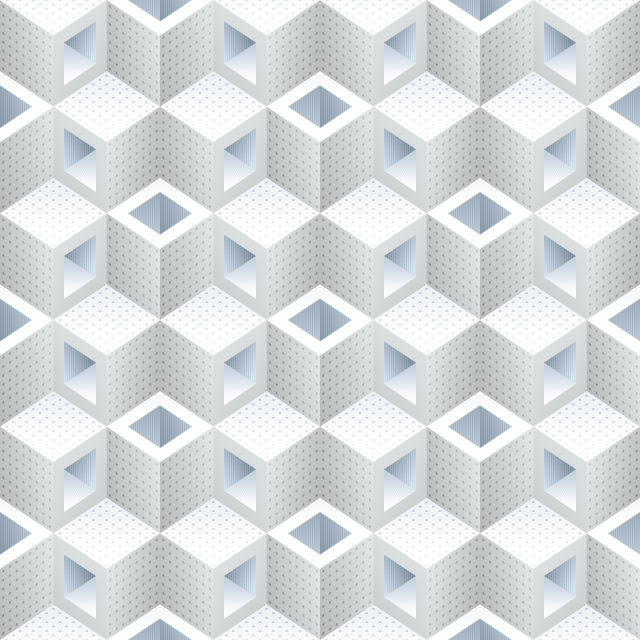
Give the GLSL for this pattern, as a WebGL 1 fragment shader.

```glsl
precision highp float;

uniform vec2 u_resolution;

#define CUBES 6.0
#define HOLE_HALF 0.3
#define DOTS 8.0
#define DOT_RADIUS 0.14
#define HATCHES 15.0
#define SAMPLES 3
#define WHITE vec3(0.995, 0.995, 1.0)
#define LIGHT_GRAY vec3(0.895, 0.91, 0.908)
#define DARK_GRAY vec3(0.725, 0.735, 0.735)
#define PALE_BLUE vec3(0.83, 0.88, 0.94)
#define STEEL vec3(0.52, 0.58, 0.64)

// Front corner of the cube covering p; rows alternate by half a cube.
vec2 cubeCorner(vec2 p) {
  vec2 evenRow = vec2(floor(p.x + 0.5), 2.0 * floor((p.y - 4.0 / 3.0) / 2.0 + 0.5) + 4.0 / 3.0);
  vec2 oddRow = vec2(floor(p.x) + 0.5, 2.0 * floor((p.y - 1.0 / 3.0) / 2.0 + 0.5) + 1.0 / 3.0);
  vec2 toHex = vec2(1.0, 0.8660254);
  vec2 e = (p - evenRow) * toHex;
  vec2 o = (p - oddRow) * toHex;
  return dot(e, e) < dot(o, o) ? evenRow : oddRow;
}

// Which face is hollow: 0 top, 1 left, 2 right.
float hollowFace(vec2 corner) {
  float shift = fract(corner.x) > 0.25 ? 1.5 : 0.0;
  return mod(floor(corner.x - shift + 0.5), 3.0);
}

float dotMask(vec2 uv) {
  float r = length(fract(uv * DOTS) - 0.5);
  return 1.0 - smoothstep(DOT_RADIUS - 0.05, DOT_RADIUS + 0.07, r);
}

bool insideHole(vec2 uv) {
  vec2 q = abs(uv - 0.5);
  return max(q.x, q.y) < HOLE_HALF;
}

float hatch(float x) {
  return 0.5 + 0.5 * cos(6.2831853 * HATCHES * x);
}

// Two inner walls meeting along the short diagonal.
vec3 sideHole(vec2 uv, float isLeft) {
  vec2 h = (uv - 0.5) / (2.0 * HOLE_HALF) + 0.5;
  float beyond = h.x + h.y - 1.0;
  if (beyond < 0.0) {
    float depth = clamp(0.35 + 0.65 * h.x - 0.55 * h.y + 0.15 * isLeft, 0.0, 1.0);
    return mix(PALE_BLUE, STEEL, depth) + 0.06 * (hatch(h.x) - 0.5);
  }
  float fan = (1.0 - h.x) / max(h.y, 0.001);
  vec3 wall = mix(PALE_BLUE * 0.93, WHITE, smoothstep(0.0, 0.95, h.y * 0.5 + beyond * 0.5));
  return wall + 0.04 * (hatch(fan) - 0.5);
}

// Two inner walls meeting below the back corner.
vec3 topHole(vec2 uv) {
  vec2 h = (uv - 0.5) / (2.0 * HOLE_HALF) + 0.5;
  float side = h.x - h.y;
  float height = 0.5 * (h.x + h.y);
  float depth = side < 0.0 ? 0.3 + 0.4 * height : 0.95 - 0.5 * side - 0.2 * height;
  return mix(PALE_BLUE, STEEL, clamp(depth, 0.0, 1.0)) + 0.08 * (hatch(side) - 0.5);
}

vec3 topFace(vec2 uv, float hollow) {
  if (hollow < 0.5) {
    if (insideHole(uv)) return topHole(uv);
    return mix(WHITE, LIGHT_GRAY, 0.35 * smoothstep(0.6, 1.0, 0.5 * (uv.x + uv.y)));
  }
  float back = 0.5 * (uv.x + uv.y);
  vec3 color = mix(WHITE, vec3(0.93, 0.945, 0.955), smoothstep(0.25, 1.0, back));
  float strength = smoothstep(0.1, 0.9, back);
  return mix(color, vec3(0.70, 0.75, 0.80), dotMask(uv) * mix(0.2, 0.85, strength));
}

// uv.x runs from the outer edge to the front edge, uv.y runs downward.
vec3 sideFace(vec2 uv, float isLeft, float hollow) {
  if (abs(hollow - (2.0 - isLeft)) < 0.5) {
    if (insideHole(uv)) return sideHole(uv, isLeft);
    return mix(LIGHT_GRAY, DARK_GRAY, 0.2 + 0.3 * uv.y * (1.2 - 0.6 * uv.x));
  }
  bool darkFront = hollow < 0.5 && isLeft < 0.5;
  float across = darkFront ? uv.x : 1.0 - uv.x;
  float shade = clamp(0.75 * across + 0.3 * uv.y, 0.0, 1.0);
  vec3 color = mix(LIGHT_GRAY, DARK_GRAY, shade);
  return mix(color, color * 0.72, dotMask(uv) * mix(0.45, 1.0, shade));
}

vec3 cubes(vec2 p) {
  vec2 corner = cubeCorner(p);
  vec2 d = p - corner;
  float hollow = hollowFace(corner);
  float drop = 1.5 * d.y + abs(d.x);
  if (drop < 0.0) return topFace(vec2(d.x - 1.5 * d.y, -d.x - 1.5 * d.y), hollow);
  return sideFace(vec2(1.0 - 2.0 * abs(d.x), drop), step(d.x, 0.0), hollow);
}

void main() {
  // Average a small grid of samples to smooth every edge.
  vec3 sum = vec3(0.0);
  for (int i = 0; i < SAMPLES; i++) {
    for (int j = 0; j < SAMPLES; j++) {
      vec2 offset = (vec2(float(i), float(j)) + 0.5) / float(SAMPLES) - 0.5;
      vec2 p = (gl_FragCoord.xy + offset) / u_resolution;
      sum += cubes(CUBES * vec2(p.x, 1.0 - p.y));
    }
  }
  gl_FragColor = vec4(sum / float(SAMPLES * SAMPLES), 1.0);
}
```
